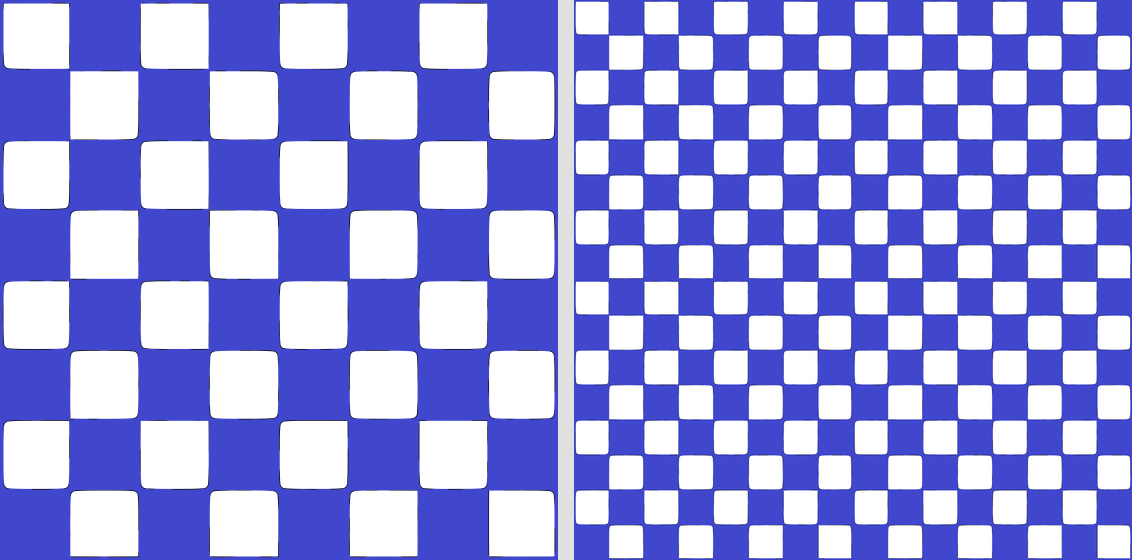
Left, the tile; right, the same tile 2 across and 2 down.
This pattern is drawn by a Shadertoy shader. Its source:

```glsl
// Blue and white checkerboard of 8 by 8 cells with a hand-traced look.
// Each white cell is a slightly bowed box distance with uneven corners and gaps,
// edged by a thin black line that fades in and out along its sides.

float hash(vec2 p) {
    return fract(sin(dot(p, vec2(127.1, 311.7))) * 43758.5453);
}

// Smooth one-dimensional noise; the key picks an independent strand.
float strandNoise(float t, float key) {
    float i = floor(t);
    return mix(hash(vec2(i, key)), hash(vec2(i + 1.0, key)), smoothstep(0.0, 1.0, t - i));
}

// Share of a pixel that lies inside a shape at signed distance d.
float coverage(float d, float pixel) {
    return clamp(0.5 - d / pixel, 0.0, 1.0);
}

void mainImage(out vec4 fragColor, in vec2 fragCoord) {
    const float CELLS = 8.0;
    vec2 p = fragCoord / iResolution.xy * CELLS;
    vec2 id = floor(p);
    float pixel = CELLS / min(iResolution.x, iResolution.y);
    vec3 color = vec3(0.25, 0.28, 0.80);

    if (mod(id.x + id.y, 2.0) > 0.5) {
        // Uneven gaps between rows and columns, wider along the canvas border
        vec2 low = 0.006 + 0.012 * vec2(hash(vec2(id.x, 11.0)), hash(vec2(id.y, 23.0)));
        vec2 high = 0.006 + 0.012 * vec2(hash(vec2(id.x, 37.0)), hash(vec2(id.y, 41.0)));
        low = mix(low, vec2(0.05), equal(id, vec2(0.0)));
        high = mix(high, vec2(0.05), equal(id, vec2(CELLS - 1.0)));
        vec2 halfSize = 0.5 * (1.0 - low - high);
        vec2 local = p - id - low - halfSize;
        vec2 side = step(0.0, local);

        // Most corners are round; some, and the tops of alternate rows, stay sharp
        float roundness = step(0.22, hash(id * 2.0 + side + 5.0));
        if (mod(id.y, 2.0) > 0.5 && side.y > 0.5) roundness *= 1.0 - side.x;
        if (id.y + side.y == 0.0 || id.y + side.y == CELLS) roundness = 0.0;
        float radius = mix(0.006, 0.052, roundness);

        // Box distance whose sides bow in towards the round corners
        vec2 a = abs(local);
        vec2 bowed = a + 0.35 * radius * pow(a.yx / halfSize.yx, vec2(4.0));
        vec2 e = bowed - halfSize + radius;
        float d = length(max(e, 0.0)) + min(max(e.x, e.y), 0.0) - radius;

        // Broken outline, kept whole around the round corners
        bool onVertical = a.x > a.y;
        float along = onVertical ? local.y : local.x;
        float key = dot(id, vec2(4.0, 32.0)) + (onVertical ? side.x : 2.0 + side.y);
        float ink = smoothstep(0.4, 0.65, strandNoise(along * 6.0 + 8.0, key));
        ink = max(ink, roundness * smoothstep(-0.02, 0.01, min(e.x, e.y)));
        float lineWidth = 0.010 * ink;

        float white = coverage(d, pixel);
        float outlined = coverage(d - lineWidth, pixel);
        color = mix(color, vec3(0.03), outlined - white) * (1.0 - white) + white;
        color = vec3(0.25, 0.28, 0.80) * (1.0 - outlined) + 0.03 * (outlined - white) + white;
    }
    fragColor = vec4(color, 1.0);
}
```
